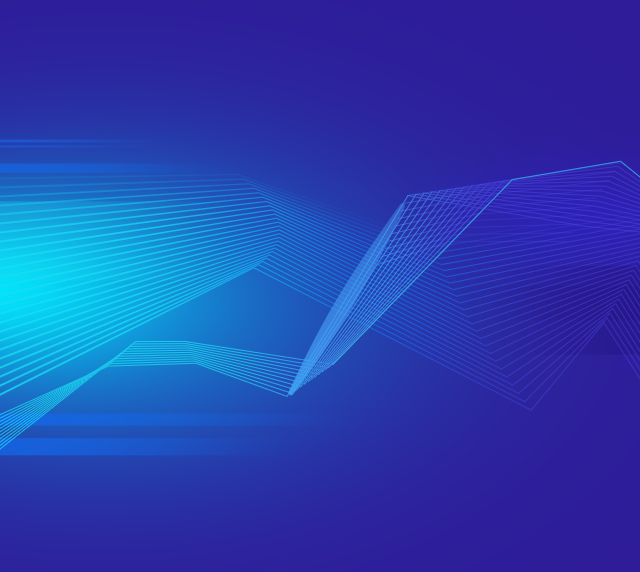
A Shadertoy shader for this background:

```glsl
// Folded fans of fine glowing lines over an indigo field with a cyan glow at the left.

const float ASPECT = 1.117;
const vec3 INDIGO = vec3(0.18, 0.11, 0.60);
const vec3 AZURE  = vec3(0.085, 0.47, 0.80);
const vec3 CYAN   = vec3(0.00, 0.93, 1.00);
const vec3 AQUA   = vec3(0.10, 0.86, 0.95);
const vec3 COBALT = vec3(0.08, 0.40, 0.90);
const vec3 SKY    = vec3(0.27, 0.62, 0.96);
const vec3 VIOLET = vec3(0.28, 0.27, 0.90);
const vec3 NIGHT  = vec3(0.14, 0.07, 0.50);

// A curved rail along which the corners of a line family sit.
struct Rail { vec2 first, bend, last; };

Rail straight(vec2 a, vec2 b) { return Rail(a, 0.5 * (a + b), b); }

vec2 along(Rail r, float t) {
    return mix(mix(r.first, r.bend, t), mix(r.bend, r.last, t), t);
}

float segmentDistance(vec2 p, vec2 a, vec2 b) {
    vec2 ap = p - a, ab = b - a;
    return length(ap - ab * clamp(dot(ap, ab) / dot(ab, ab), 0.0, 1.0));
}

float stroke(float d, float halfWidth, float pixel) {
    return clamp((halfWidth - d) / pixel + 0.5, 0.0, 1.0);
}

// Coverage of count lines strung between two rails; the first ones fade in.
float fan(vec2 p, Rail a, Rail b, int count, float fade, float halfWidth, float pixel) {
    float cover = 0.0;
    for (int i = 0; i < count; i++) {
        float t = float(i) / float(count - 1);
        float d = segmentDistance(p, along(a, t), along(b, t));
        float strength = smoothstep(-0.1, fade, t);
        cover = max(cover, strength * stroke(d, halfWidth, pixel));
    }
    return cover;
}

float glow(vec2 p, vec2 center, vec2 radius) {
    vec2 q = (p - center) / radius;
    return exp(-dot(q, q));
}

// Horizontal bar that dissolves toward the given reach.
float bar(vec2 p, float low, float high, float reach, float pixel) {
    float inside = clamp((p.y - low) / pixel + 0.5, 0.0, 1.0)
                 * clamp((high - p.y) / pixel + 0.5, 0.0, 1.0);
    return inside * (1.0 - smoothstep(0.0, reach, p.x));
}

vec3 background(vec2 p, float pixel) {
    vec3 color = mix(INDIGO, AZURE, glow(p, vec2(0.18, 0.46), vec2(0.50, 0.285)));
    color = mix(color, vec3(0.18, 0.13, 0.76), 0.65 * glow(p, vec2(1.02, 0.62), vec2(0.22, 0.09)));
    color = mix(color, CYAN, 0.92 * glow(p, vec2(-0.02, 0.495), vec2(0.29, 0.135)));
    color = mix(color, AQUA, 0.28 * bar(p, 0.51, 0.648, 0.46, pixel));
    // Flat bars above and below the glow
    color = mix(color, COBALT, 0.65 * bar(p, 0.751, 0.756, 0.32, pixel));
    color = mix(color, COBALT, 0.50 * bar(p, 0.742, 0.746, 0.30, pixel));
    color = mix(color, COBALT, 0.70 * bar(p, 0.698, 0.714, 0.42, pixel));
    color = mix(color, COBALT, 0.85 * bar(p, 0.256, 0.277, 0.65, pixel));
    color = mix(color, COBALT, 0.80 * bar(p, 0.204, 0.234, 0.55, pixel));
    // Shaded panels at the right
    vec2 mirrored = vec2(ASPECT - p.x, p.y);
    color = mix(color, NIGHT, 0.45 * bar(mirrored, 0.38, 0.535, 0.27, pixel));
    return mix(color, NIGHT, 0.35 * bar(mirrored, 0.44, 0.50, 0.32, pixel));
}

// Broad fan that folds at a peak, a valley and a crest.
float broadFan(vec2 p, float pixel) {
    Rail source = straight(vec2(0.0, 0.688), vec2(0.0, 0.31));
    Rail peak   = Rail(vec2(0.414, 0.695), vec2(0.545, 0.596), vec2(0.443, 0.532));
    Rail valley = Rail(vec2(0.756, 0.578), vec2(0.792, 0.462), vec2(0.927, 0.283));
    Rail crest  = Rail(vec2(1.148, 0.637), vec2(1.119, 0.535), vec2(1.054, 0.436));
    Rail finish = Rail(vec2(1.22, 0.56), vec2(1.19, 0.41), vec2(1.163, 0.266));
    float w = mix(0.0017, 0.0009, smoothstep(0.0, 0.6, p.x));
    float cover = fan(p, source, peak, 25, 0.35, w, pixel);
    cover = max(cover, fan(p, peak, valley, 25, 0.35, w, pixel));
    cover = max(cover, fan(p, valley, crest, 25, 0.2, w, pixel));
    return max(cover, fan(p, crest, finish, 25, 0.2, w, pixel));
}

// Narrow twisted ribbon that climbs from the lower left to the upper right.
float ribbon(vec2 p, float pixel) {
    Rail source = straight(vec2(0.0, 0.215), vec2(0.0, 0.275));
    Rail rise   = straight(vec2(0.237, 0.403), vec2(0.189, 0.36));
    Rail top    = straight(vec2(0.323, 0.403), vec2(0.342, 0.365));
    Rail dip    = straight(vec2(0.581, 0.363), vec2(0.501, 0.307));
    Rail summit = straight(vec2(0.894, 0.686), vec2(0.712, 0.658));
    Rail crest  = straight(vec2(1.083, 0.718), vec2(1.017, 0.605));
    Rail finish = straight(vec2(1.13, 0.68), vec2(1.13, 0.593));
    float w = 0.0009;
    float cover = fan(p, source, rise, 11, 0.0, w, pixel);
    cover = max(cover, fan(p, rise, top, 11, 0.0, w, pixel));
    cover = max(cover, fan(p, top, dip, 11, 0.0, w, pixel));
    cover = max(cover, fan(p, dip, summit, 14, 0.0, w, pixel));
    cover = max(cover, 0.7 * fan(p, summit, crest, 14, 0.0, w, pixel));
    return max(cover, 0.7 * fan(p, crest, finish, 14, 0.0, w, pixel));
}

// Cross lines that turn the upper ribbon into a mesh.
float mesh(vec2 p, float pixel) {
    Rail source = straight(vec2(0.712, 0.658), vec2(0.661, 0.538));
    Rail summit = straight(vec2(0.894, 0.686), vec2(0.785, 0.578));
    Rail crest  = straight(vec2(1.084, 0.715), vec2(0.988, 0.578));
    float cover = fan(p, source, summit, 10, 0.0, 0.0008, pixel);
    return max(cover, 0.6 * fan(p, summit, crest, 10, 0.0, 0.0008, pixel));
}

void mainImage(out vec4 fragColor, in vec2 fragCoord) {
    vec2 p = fragCoord / iResolution.xy * vec2(ASPECT, 1.0);
    float pixel = 1.0 / iResolution.y;
    vec3 color = background(p, pixel);

    // Broad fan: aqua, then blue, then a faint violet
    vec3 fanColor = mix(AQUA, vec3(0.08, 0.42, 0.95), smoothstep(0.2, 0.75, p.x));
    float dusk = smoothstep(0.65, 1.0, p.x + 0.7 * (0.45 - p.y));
    fanColor = mix(fanColor, VIOLET, dusk);
    color = mix(color, fanColor, broadFan(p, pixel) * mix(0.78, 0.5, dusk));

    // Bright sheet where the ribbon folds upright
    float climb = clamp((p.y - 0.307) / 0.34, 0.0, 1.0);
    float sheetWidth = 0.004 + 0.011 * sin(3.1416 * climb);
    float sheet = stroke(segmentDistance(p, vec2(0.508, 0.313), vec2(0.702, 0.640)), sheetWidth, pixel);
    color = mix(color, SKY, sheet * mix(0.8, 0.4, climb));

    // Ribbon, mesh and the glinting outer edge
    vec3 ribbonColor = mix(AQUA, SKY, smoothstep(0.35, 0.6, p.x));
    ribbonColor = mix(ribbonColor, VIOLET, smoothstep(0.66, 0.88, p.x));
    color = mix(color, mix(SKY, VIOLET, smoothstep(0.66, 0.8, p.x)), 0.6 * mesh(p, pixel));
    color = mix(color, ribbonColor, 0.78 * ribbon(p, pixel));
    float edge = min(segmentDistance(p, vec2(0.581, 0.363), vec2(0.894, 0.686)),
                     segmentDistance(p, vec2(0.894, 0.686), vec2(1.083, 0.718)));
    edge = min(edge, segmentDistance(p, vec2(1.083, 0.718), vec2(1.13, 0.68)));
    color = mix(color, vec3(0.18, 0.70, 0.86), 0.8 * stroke(edge, 0.0009, pixel));

    fragColor = vec4(color, 1.0);
}
```
